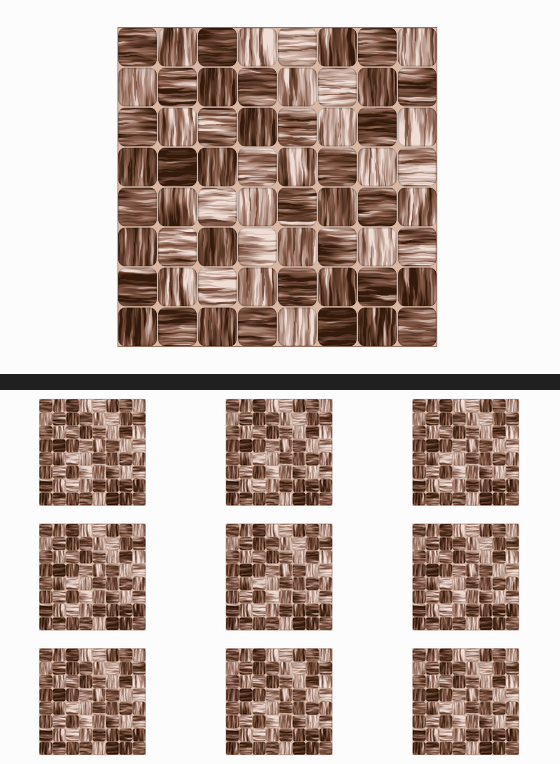
Top, the tile; bottom, the same tile 3 across and 3 down.
Write a Shadertoy shader that draws this pattern.

```glsl
float hash(vec2 p) {
    return fract(sin(dot(p, vec2(127.1, 311.7))) * 4375.85);
}

// Smooth cellular noise: random cell tones blended by distance
float cellTone(vec2 p) {
    vec2 cell = floor(p), f = fract(p);
    float total = 0.0, weights = 0.0;
    for (int y = -1; y <= 1; y++)
    for (int x = -1; x <= 1; x++) {
        vec2 o = vec2(x, y), id = cell + o;
        vec2 d = o + vec2(hash(id), hash(id + 19.0)) - f;
        float w = exp(-7.0 * dot(d, d));
        total += w * hash(id + 43.0);
        weights += w;
    }
    return total / weights;
}

float roundedBox(vec2 p, float halfSize, float radius) {
    vec2 q = abs(p) - halfSize + radius;
    return length(max(q, 0.0)) + min(max(q.x, q.y), 0.0) - radius;
}

vec3 woodRamp(float t) {
    vec3 lower = mix(vec3(0.20, 0.10, 0.04), vec3(0.53, 0.36, 0.29), clamp(t * 2.0, 0.0, 1.0));
    return mix(lower, vec3(0.94, 0.87, 0.84), clamp(t * 2.0 - 1.0, 0.0, 1.0));
}

// g.x runs along the grain, g.y across it
vec3 wood(vec2 g, vec2 tile) {
    float kind = hash(tile + 7.0), seed = hash(tile + 31.0);
    float base = kind < 0.4 ? 0.78 : kind < 0.55 ? 0.60 : 0.36;
    base += 0.10 * (seed - 0.5);

    // Gentle bends in the fibres
    g.y += 0.012 * sin(g.x * 5.0 + seed * 40.0) + 0.006 * sin(g.x * 13.0 + g.y * 9.0 + seed * 70.0);
    g += floor(seed * 53.0);

    // Broad bands, streaks and fine fibres
    float bands = cellTone(g * vec2(0.7, 6.0));
    float streaks = cellTone(g * vec2(1.2, 13.0) + 5.0);
    float fibres = cellTone(g * vec2(2.2, 23.0) + 11.0);
    float grain = 0.35 * bands + 0.38 * streaks + 0.27 * fibres - 0.5;
    float tone = base + grain * mix(1.7, 1.2, step(0.7, base));

    // Sparse dark veins
    float vein = smoothstep(0.70, 0.88, cellTone(g * vec2(0.9, 17.0) + 29.0));
    return woodRamp(tone - 0.30 * vein);
}

void mainImage(out vec4 fragColor, in vec2 fragCoord) {
    float pixel = 1.0 / iResolution.y;
    vec2 p = (fragCoord - 0.5 * iResolution.xy) * pixel + vec2(0.007, 0.0);

    // Eight by eight tiles on the square panel
    vec2 grid = p / 0.855 * 8.0 + 4.0;
    vec2 tile = floor(grid), local = fract(grid);
    float tilePixel = pixel * 8.0 / 0.855;

    // Grain direction alternates like a chessboard
    bool upright = mod(tile.x + tile.y, 2.0) < 0.5;
    vec3 timber = wood(upright ? local.yx : local, tile);

    // Rounded tile with a shaded rim, set in grout
    float edge = roundedBox(local - 0.5, 0.484, 0.18);
    timber *= 1.0 - 0.22 * smoothstep(-0.05, 0.0, edge);
    vec3 grout = vec3(0.86, 0.72, 0.64);
    vec3 color = mix(timber, grout, smoothstep(-0.5, 0.5, edge / tilePixel));

    // Thin panel outline and white surround
    float border = max(abs(p.x), abs(p.y)) - 0.4275;
    float outline = smoothstep(-0.5, 0.5, (border + 0.002) / pixel);
    color = mix(color, vec3(0.45, 0.28, 0.22), 0.7 * outline);
    color = mix(color, vec3(0.99), smoothstep(-0.5, 0.5, border / pixel));
    fragColor = vec4(color, 1.0);
}
```
